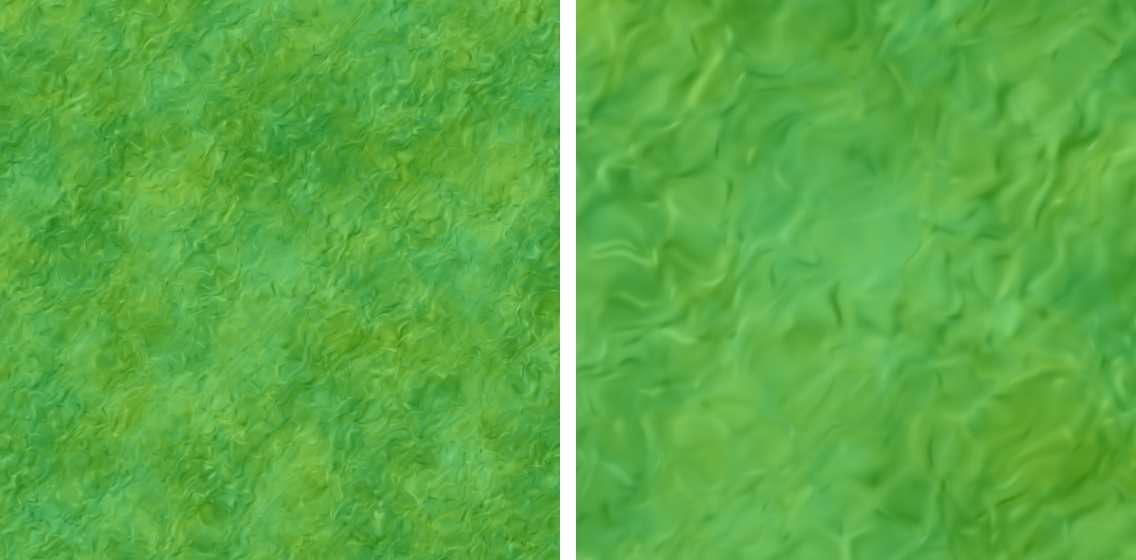
Left: the whole. Right: its middle third, enlarged.
A Shadertoy shader for this texture:

```glsl
const vec3 MEAN_GREEN = vec3(0.347, 0.666, 0.258);
const vec3 TONE_STEP  = vec3(0.056, 0.050, 0.052);  // colour change per unit of tone
const vec3 WARM_SHIFT = vec3(0.036, 0.004, -0.034); // toward yellow, or blue if negative
const float LEAN = 0.87;            // main direction of the blades, radians
const float LEAN_SPREAD = 1.9;
const float PATCH_SCALE = 5.0;
const float CLUMP_SCALE = 21.0;
const vec2 STREAK_SCALE = vec2(30.0, 88.0); // along, across the lean
const float FINE_SCALE = 105.0;
const float LONG_BLADES = 38.0;
const float SHORT_BLADES = 60.0;
const vec2 BLADE_SIZE = vec2(0.42, 0.15);   // half length, half width in cells
const float BLADE_CURL = 0.9;
const float PATCH_GAIN = 2.0;
const float CLUMP_GAIN = 1.4;
const float STREAK_GAIN = 1.7;
const float FINE_GAIN = 0.8;
const float BLADE_GAIN = 2.0;

// Integer hash giving two values in 0..1
vec2 hash2(vec2 cell) {
    uvec2 v = uvec2(ivec2(cell)) * 1664525u + 1013904223u;
    v.x += v.y * 1664525u;
    v.y += v.x * 1664525u;
    v ^= v >> 16u;
    v.x += v.y * 1664525u;
    v.y += v.x * 1664525u;
    v ^= v >> 16u;
    return vec2(v & 65535u) / 65535.0;
}

vec2 direction(float angle) {
    return vec2(cos(angle), sin(angle));
}

// Coordinates along and across a direction
vec2 alongAcross(vec2 p, float angle) {
    vec2 d = direction(angle);
    return vec2(dot(p, d), dot(p, vec2(-d.y, d.x)));
}

float corner(vec2 cell, vec2 offset, vec2 f) {
    return dot(direction(6.2832 * hash2(cell + offset).x), f - offset);
}

// Gradient noise, centred on zero
float noise(vec2 p) {
    vec2 cell = floor(p), f = p - cell;
    vec2 u = f * f * f * (f * (f * 6.0 - 15.0) + 10.0);
    float low = mix(corner(cell, vec2(0, 0), f), corner(cell, vec2(1, 0), f), u.x);
    float high = mix(corner(cell, vec2(0, 1), f), corner(cell, vec2(1, 1), f), u.x);
    return mix(low, high, u.y);
}

// Soft curved strokes, light and dark, one per cell
float blades(vec2 p, float seed) {
    vec2 home = floor(p);
    float sum = 0.0;
    for (int y = -1; y <= 1; y++)
    for (int x = -1; x <= 1; x++) {
        vec2 cell = home + vec2(x, y);
        vec2 centre = hash2(cell + seed);
        vec2 style = hash2(cell + seed + 311.0);
        vec2 shape = hash2(cell + seed + 727.0);
        vec2 q = alongAcross(p - cell - centre, LEAN + (style.x - 0.5) * LEAN_SPREAD);
        q.y += (shape.x - 0.5) * BLADE_CURL * q.x * q.x;
        q /= BLADE_SIZE * mix(0.65, 1.1, shape.y);
        sum += (style.y * 2.0 - 1.0) * exp(-dot(q, q));
    }
    return sum;
}

void mainImage(out vec4 fragColor, in vec2 fragCoord) {
    vec2 p = fragCoord / iResolution.y;

    // Bend the lawn so that streaks and clumps wander
    vec2 bend = vec2(noise(p * 13.0 + 40.0), noise(p * 13.0 + 90.0)) * 0.022
              + vec2(noise(p * 42.0 + 15.0), noise(p * 42.0 + 65.0)) * 0.010;
    vec2 bent = p + bend;
    vec2 grain = alongAcross(bent, LEAN);

    // Broad patches and clumps
    vec2 drift = grain * vec2(0.75, 1.15);
    float patches = noise(drift * PATCH_SCALE + 7.0)
                  + 0.6 * noise(drift * PATCH_SCALE * 2.1 + 23.0);
    float clumps = noise(grain * vec2(0.8, 1.2) * CLUMP_SCALE + 51.0);

    // Blades, stronger in some places than in others
    float texture1 = STREAK_GAIN * noise(grain * STREAK_SCALE + 130.0)
                   + FINE_GAIN * noise(bent * FINE_SCALE + 170.0)
                   + BLADE_GAIN * blades(bent * LONG_BLADES, 17.0)
                   + BLADE_GAIN * blades(bent * SHORT_BLADES, 203.0);
    float roughness = clamp(1.0 + 0.9 * noise(p * 9.0 + 240.0) - 0.3 * patches, 0.5, 1.6);

    float tone = PATCH_GAIN * patches + CLUMP_GAIN * clumps + roughness * texture1;
    tone = 3.2 * tanh(tone / 3.2);

    // Yellowish and bluish areas
    float warmth = 2.2 * noise(p * 6.5 + 300.0) + 1.4 * noise(bent * 19.0 + 350.0)
                 + 1.1 * noise(bent * 55.0 + 400.0);

    vec3 colour = MEAN_GREEN + TONE_STEP * tone + WARM_SHIFT * warmth;
    fragColor = vec4(clamp(colour, 0.0, 1.0), 1.0);
}
```
